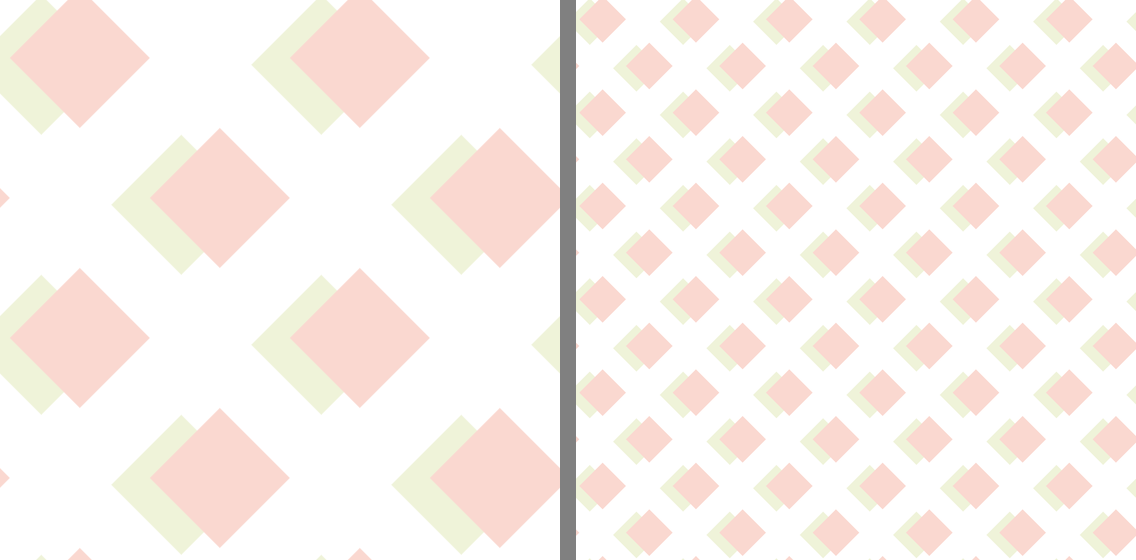
Left, the tile; right, the same tile 3 across and 3 down.
Give the GLSL for this pattern, as a Shadertoy shader.

```glsl
// Staggered pink diamonds, each with an offset pale green diamond behind it, on white.

const float REPEATS = 2.0;       // cells across and down
const float HALF_DIAGONAL = 0.25; // diamond size, in cells
const vec2 PINK_CENTER = vec2(0.285, 0.793);
const vec2 GREEN_OFFSET = vec2(-0.1375, -0.0245);

const vec3 WHITE = vec3(1.0);
const vec3 PINK = vec3(0.98, 0.847, 0.816);
const vec3 GREEN = vec3(0.937, 0.953, 0.851);

// Signed distance to diamonds at the corners and the centre of every cell
float diamondLattice(vec2 p, float halfDiagonal) {
    vec2 q = abs(fract(p + 0.5) - 0.5);
    float reach = q.x + q.y;
    return (min(reach, 1.0 - reach) - halfDiagonal) * inversesqrt(2.0);
}

// Antialiased fill of a signed distance
float coverage(float dist, float pixel) {
    return 1.0 - smoothstep(-0.75 * pixel, 0.75 * pixel, dist);
}

void mainImage(out vec4 fragColor, in vec2 fragCoord) {
    vec2 cell = fragCoord / iResolution.xy * REPEATS - PINK_CENTER;
    float pixel = REPEATS / min(iResolution.x, iResolution.y);

    float green = diamondLattice(cell - GREEN_OFFSET, HALF_DIAGONAL);
    float pink = diamondLattice(cell, HALF_DIAGONAL);

    // Layers from back to front
    vec3 color = mix(WHITE, GREEN, coverage(green, pixel));
    color = mix(color, PINK, coverage(pink, pixel));
    fragColor = vec4(color, 1.0);
}
```
